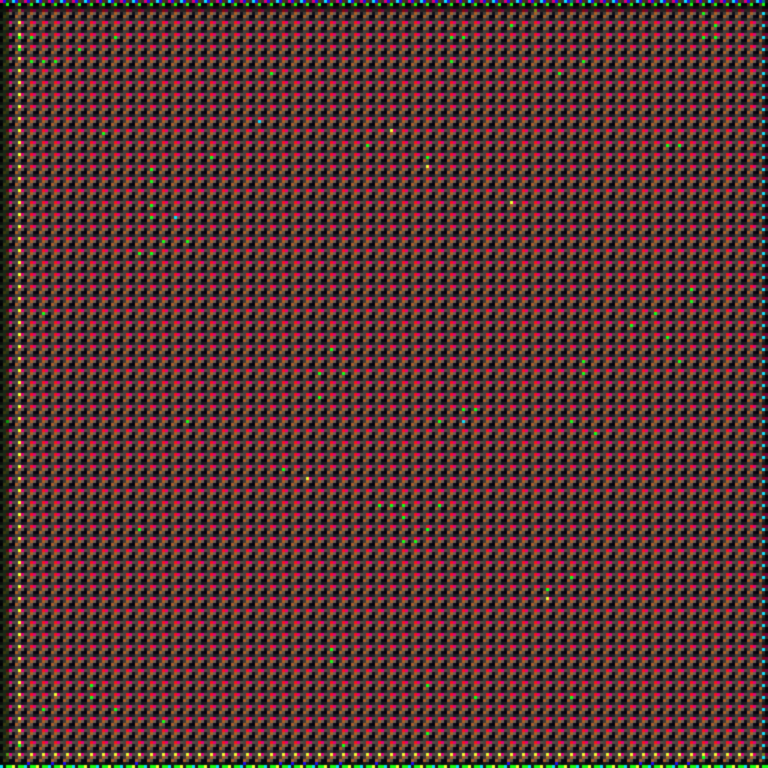
Write a WebGL 1 fragment shader that draws this pattern.

```glsl
precision highp float;
// A square lattice of red, magenta and amber dots with stray green faults and a bright selvage.

uniform vec2 u_resolution;

const float REPEATS = 64.0;      // cells across and down
const float SLOTS = 4.0;         // dots along each side of a cell
const float EDGE_BLEND = 0.34;   // half width of the blend between dots, in dots
const float FAULT_SCALE = 0.13;  // frequency of the fault clusters, per cell
const float STRAY_RATE = 0.005;
const float CLUSTER_RATE = 0.28;
const float SLANT = 0.3;              // share of the slanted weave in the grey threads
const vec2 HOLLOW = vec2(0.0, 1.3);  // darkest point of a cell, in dots

const vec3 SHADOW = vec3(0.01, 0.01, 0.06);
const vec3 THREAD = vec3(0.46, 0.42, 0.36);
const vec3 RED = vec3(0.98, 0.06, 0.13);
const vec3 MAGENTA = vec3(0.88, 0.0, 0.47);
const vec3 AMBER = vec3(0.67, 0.38, 0.15);
const vec3 GREEN = vec3(0.09, 1.0, 0.07);
const vec3 YELLOW = vec3(0.95, 1.0, 0.20);
const vec3 CYAN = vec3(0.06, 0.88, 0.98);
const vec3 BLUE = vec3(0.10, 0.06, 0.92);

float hash(vec2 p) {
  vec3 q = fract(vec3(p.xyx) * 0.1031);
  q += dot(q, q.yzx + 33.33);
  return fract((q.x + q.y) * q.z);
}

float cornerSlope(vec2 corner, vec2 p) {
  float angle = 6.2832 * hash(corner + 17.0);
  return dot(vec2(cos(angle), sin(angle)), p - corner);
}

float gradientNoise(vec2 p) {
  vec2 i = floor(p);
  vec2 f = fract(p);
  vec2 w = f * f * f * (f * (f * 6.0 - 15.0) + 10.0);
  float low = mix(cornerSlope(i, p), cornerSlope(i + vec2(1.0, 0.0), p), w.x);
  float high = mix(cornerSlope(i + vec2(0.0, 1.0), p), cornerSlope(i + 1.0, p), w.x);
  return mix(low, high, w.y);
}

bool same(float a, float b) {
  return abs(a - b) < 0.5;
}

bool at(vec2 slot, float column, float row) {
  return same(slot.x, column) && same(slot.y, row);
}

// Grey threads around one dark hollow per cell.
vec3 threadColor(vec2 slot) {
  vec2 wave = cos(6.2832 * (slot - HOLLOW) / SLOTS);
  float square = 0.5 - 0.25 * (wave.x + wave.y);
  float slanted = 0.5 + 0.5 * cos(1.5708 * (slot.x + slot.y - 2.4));
  return mix(SHADOW, THREAD, smoothstep(0.15, 0.8, mix(square, slanted, SLANT)));
}

// Dots inside one cell, with faults; rows run downward.
vec3 cellDot(vec2 cell, vec2 slot) {
  float last = REPEATS - 1.0;
  vec3 color = threadColor(slot);
  if (at(slot, 2.0, 3.0)) {
    bool seam = same(cell.x, 1.0) || same(cell.y, last - 1.0);
    color = seam || hash(cell + 71.0) < 0.001 ? YELLOW : RED;
  }
  if (at(slot, 3.0, 3.0)) color = MAGENTA;
  if (at(slot, 1.0, 1.0)) color = AMBER;
  if (at(slot, 2.0, 0.0)) {
    float cluster = smoothstep(0.30, 0.42, gradientNoise(cell * FAULT_SCALE));
    bool fault = hash(cell) < STRAY_RATE + CLUSTER_RATE * cluster;
    vec3 faultColor = hash(cell + 29.0) < 0.04 ? CYAN : GREEN;
    color = fault ? faultColor : AMBER;
  }
  return color;
}

// Narrow dark margins and bright dots along the four edges.
vec3 selvage(vec3 color, vec2 cell, vec2 slot) {
  float last = REPEATS - 1.0;
  bool alternate = mod(cell.x, 2.0) < 0.5;
  if (same(cell.x, 0.0) && slot.x < 2.5) color *= vec3(0.35, 0.6, 0.35);
  if (same(cell.x, last) && slot.x > 1.5) {
    color = at(slot, 2.0, 0.0) ? CYAN : color * 0.5;
  }
  if (same(cell.y, 0.0)) {
    color *= 0.5;
    if (at(slot, 2.0, 1.0)) color = GREEN;
    if (at(slot, 0.0, 0.0)) color = alternate ? MAGENTA : CYAN;
    if (at(slot, 1.0, 0.0)) color = BLUE;
  }
  if (same(cell.y, last)) {
    if (slot.y > 1.5) color *= 0.4;
    if (same(slot.y, 3.0) && slot.x > 1.5) color = GREEN;
    if (at(slot, 0.0, 3.0)) color = alternate ? CYAN : YELLOW;
    if (at(slot, 1.0, 2.0) && hash(cell + 5.0) < 0.3) color = BLUE;
  }
  return color;
}

vec3 dotColor(vec2 index) {
  index = clamp(index, 0.0, REPEATS * SLOTS - 1.0);
  vec2 cell = floor((index + 0.5) / SLOTS);
  return selvage(cellDot(cell, index - cell * SLOTS), cell, index - cell * SLOTS);
}

void main() {
  vec2 uv = gl_FragCoord.xy / u_resolution;
  vec2 p = vec2(uv.x, 1.0 - uv.y) * REPEATS * SLOTS - 0.5;
  vec2 i = floor(p);
  vec2 w = smoothstep(0.5 - EDGE_BLEND, 0.5 + EDGE_BLEND, fract(p));
  vec3 upper = mix(dotColor(i), dotColor(i + vec2(1.0, 0.0)), w.x);
  vec3 lower = mix(dotColor(i + vec2(0.0, 1.0)), dotColor(i + 1.0), w.x);
  gl_FragColor = vec4(mix(upper, lower, w.y), 1.0);
}
```
